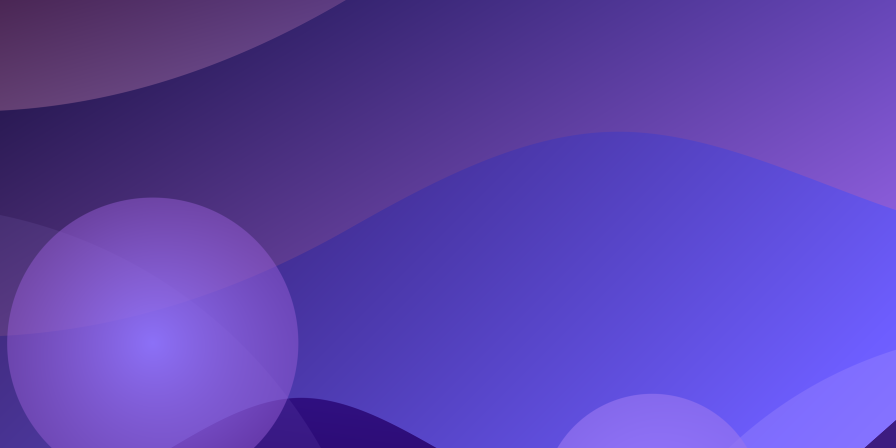
A Shadertoy shader for this background:

```glsl
// Cubic curve height at x; knots hold (x, y, slope)
float curve(float x, vec3 a, vec3 b) {
    float span = b.x - a.x;
    float t = clamp((x - a.x) / span, 0.0, 1.0);
    float s = 1.0 - t;
    return s * s * (1.0 + 2.0 * t) * a.y + t * t * (3.0 - 2.0 * t) * b.y
         + span * t * s * (s * a.z - t * b.z);
}

// Antialiased coverage, positive depth is inside
float cover(float depth, float pixel) {
    return smoothstep(-0.7 * pixel, 0.7 * pixel, depth);
}

float disc(vec2 p, vec2 center, float radius, float pixel) {
    return cover(radius - length(p - center), pixel);
}

// Linear colour field over the canvas
vec3 gradient(vec2 p, vec3 corner, vec3 perX, vec3 perY) {
    return corner + p.x * perX + p.y * perY;
}

// Translucent disc with a brighter core
vec3 glowDisc(vec3 base, vec2 p, vec2 center, float radius,
              vec3 core, vec3 rim, vec2 alpha, float pixel) {
    float t = clamp(length(p - center) / radius, 0.0, 1.0);
    float opacity = mix(alpha.x, alpha.y, t);
    return mix(base, mix(core, rim, t), opacity * disc(p, center, radius, pixel));
}

// Main wave, joined smoothly at its knots
float waveHeight(float x) {
    vec3 left = vec3(0.0, 0.25, 0.05);
    vec3 rise = vec3(0.78, 0.49, 0.57);
    vec3 crest = vec3(1.38, 0.706, 0.0);
    vec3 right = vec3(2.0, 0.531, -0.34);
    if (x < rise.x) return curve(x, left, rise);
    if (x < crest.x) return curve(x, rise, crest);
    return curve(x, crest, right);
}

float hillHeight(float x) {
    vec3 left = vec3(0.365, -0.01, 0.6);
    vec3 crest = vec3(0.672, 0.112, 0.0);
    vec3 right = vec3(0.992, -0.01, -0.57);
    return x < crest.x ? curve(x, left, crest) : curve(x, crest, right);
}

void mainImage(out vec4 fragColor, in vec2 fragCoord) {
    float pixel = 1.0 / iResolution.y;
    vec2 p = fragCoord / iResolution.xy * vec2(2.0, 1.0);

    // Colour fields
    vec3 blueX = vec3(0.11, 0.12, 0.27);
    vec3 blue = gradient(p, vec3(0.24, 0.16, 0.535), blueX, -blueX);
    vec3 violet = gradient(p, vec3(0.39, 0.235, 0.54),
                           vec3(0.155, 0.11, 0.23), vec3(-0.30, -0.18, -0.28));
    vec3 mauve = gradient(p, vec3(0.69, 0.55, 0.81),
                          vec3(0.095, 0.11, 0.23), vec3(-0.4, -0.4, -0.48));
    vec3 indigo = gradient(p, vec3(0.16, 0.03, 0.45), vec3(0.02), vec3(0.1, 0.15, 0.35));
    vec3 lilac = vec3(0.72, 0.62, 1.0);

    // Waves and upper corner
    vec3 color = mix(blue, violet, cover(p.y - waveHeight(p.x), pixel));
    float cornerEdge = curve(p.x, vec3(0.0, 0.753, 0.05), vec3(0.9, 1.081, 0.678));
    color = mix(color, mauve, cover(p.y - cornerEdge, pixel));
    color = mix(color, indigo, cover(hillHeight(p.x) - p.y, pixel));

    // Large faint discs
    color = mix(color, lilac, 0.09 * disc(p, vec2(-0.216, -0.531), 1.073, pixel));
    color = mix(color, lilac, 0.25 * disc(p, vec2(2.286, -0.695), 0.958, pixel));

    // Glowing discs
    vec3 core = vec3(0.57, 0.46, 1.0);
    vec3 rim = vec3(0.58, 0.36, 0.83);
    color = glowDisc(color, p, vec2(0.341, 0.234), 0.325, core, rim, vec2(0.92, 0.5), pixel);
    color = glowDisc(color, p, vec2(1.456, -0.125), 0.246, vec3(0.6, 0.48, 1.0),
                     vec3(0.58, 0.45, 0.94), vec2(0.95, 0.7), pixel);

    // Dark lower corner
    float lowerEdge = curve(p.x, vec3(1.918, -0.01, 0.89), vec3(2.05, 0.107, 0.89));
    color = mix(color, vec3(0.24, 0.11, 0.5), cover(lowerEdge - p.y, pixel));

    fragColor = vec4(color, 1.0);
}
```
